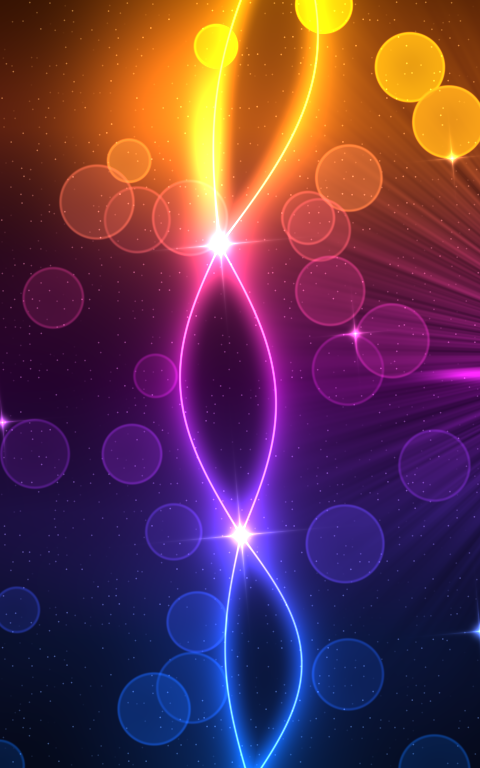
Reproduce this background procedurally as a Shadertoy shader.

```glsl
// Two glowing strands twist up a dark sky that shifts from blue to amber.
// Height-based palettes colour everything: half-sine lobes form the strands,
// with soft discs, fanned light rays, four-point flares and fine dust around.

const float HEIGHT = 1.6;           // canvas height; its width is 1
const float PI = 3.14159;
const float CORE_WIDTH = 0.0016;
const float GLOW_WIDTH = 0.028;
const float DUST_CELLS = 55.0;
const float FLARE_TILT = 0.09;
const vec2 RAY_SOURCE = vec2(1.3, 0.86);
const vec3 AMBER = vec3(1.0, 0.52, 0.08);

// Palettes, bottom to top
const vec3 SKY[7] = vec3[7](
    vec3(0.02, 0.035, 0.10), vec3(0.035, 0.06, 0.17), vec3(0.11, 0.06, 0.26),
    vec3(0.14, 0.01, 0.18), vec3(0.17, 0.03, 0.12), vec3(0.28, 0.09, 0.05),
    vec3(0.22, 0.07, 0.01));
const vec3 LIGHT[7] = vec3[7](
    vec3(0.05, 0.45, 1.0), vec3(0.13, 0.34, 0.97), vec3(0.45, 0.22, 0.90),
    vec3(0.68, 0.10, 0.70), vec3(0.93, 0.27, 0.48), vec3(1.0, 0.65, 0.10),
    vec3(1.0, 0.76, 0.04));

// Strand crossings, and the left and right bulge of each lobe between them
const vec2 KNOT[4] = vec2[4](vec2(0.521, -0.035), vec2(0.502, 0.485),
                             vec2(0.458, 1.09), vec2(0.594, 1.808));
const vec2 BULGE[3] = vec2[3](vec2(-0.042, 0.117), vec2(-0.104, 0.094),
                              vec2(-0.067, 0.129));

// Main discs: centre, radius
const vec3 DISC[16] = vec3[16](
    vec3(0.854, 1.460, 0.073), vec3(0.935, 1.346, 0.076), vec3(0.450, 1.504, 0.046),
    vec3(0.675, 1.590, 0.060), vec3(0.269, 1.265, 0.046), vec3(0.202, 1.179, 0.078),
    vec3(0.396, 1.146, 0.079), vec3(0.727, 1.229, 0.070), vec3(0.665, 1.121, 0.066),
    vec3(0.642, 1.146, 0.056), vec3(0.688, 0.994, 0.073), vec3(0.817, 0.890, 0.078),
    vec3(0.275, 0.654, 0.063), vec3(0.719, 0.467, 0.082), vec3(0.411, 0.304, 0.064),
    vec3(0.321, 0.123, 0.076));

// Small flares: centre, reach
const vec3 FLARE[4] = vec3[4](vec3(0.942, 1.27, 0.03), vec3(0.74, 0.905, 0.035),
                              vec3(0.005, 0.72, 0.04), vec3(1.0, 0.285, 0.045));

vec3 gradient(vec3 stops[7], float y) {
    float k = clamp(y / HEIGHT, 0.0, 1.0) * 6.0;
    int i = min(int(k), 5);
    return mix(stops[i], stops[i + 1], k - float(i));
}

vec2 hash2(vec2 p) {
    vec3 q = fract(p.xyx * vec3(0.1031, 0.1030, 0.0973));
    q += dot(q, q.yzx + 33.33);
    return fract((q.xx + q.yz) * q.zy);
}

float corner(vec2 cell, vec2 f) { return dot(hash2(cell) * 2.0 - 1.0, f); }

float gradientNoise(vec2 p) {
    vec2 i = floor(p), f = fract(p), u = f * f * (3.0 - 2.0 * f), e = vec2(1, 0);
    return mix(mix(corner(i, f), corner(i + e, f - e), u.x),
               mix(corner(i + e.yx, f - e.yx), corner(i + 1.0, f - 1.0), u.x), u.y);
}

// Position and slope of both strands: (left x, right x, left slope, right slope)
vec4 strands(float y) {
    int i = y < KNOT[1].y ? 0 : y < KNOT[2].y ? 1 : 2;
    vec2 span = KNOT[i + 1] - KNOT[i];
    float t = (y - KNOT[i].y) / span.y;
    return vec4(KNOT[i].x + span.x * t + BULGE[i] * sin(PI * t),
                (span.x + BULGE[i] * PI * cos(PI * t)) / span.y);
}

float blob(vec2 d, vec2 size) { d /= size; return exp(-dot(d, d)); }

float flare(vec2 d, float reach) {
    float c = cos(FLARE_TILT), s = sin(FLARE_TILT);
    vec2 q = abs(vec2(c * d.x + s * d.y, c * d.y - s * d.x));
    vec2 arms = exp(-q / (0.45 * reach) - q.yx / 0.0025);
    return arms.x + arms.y + 0.8 * blob(d, vec2(0.22 * reach));
}

void addDisc(inout vec3 col, vec2 p, vec3 disc, float opacity, float px) {
    float d = length(p - disc.xy) - disc.z;
    float fill = smoothstep(px, -px, d) * (0.85 + 0.15 * smoothstep(-disc.z, 0.0, d));
    float rim = smoothstep(0.003 + px, 0.0, abs(d + 0.002));
    vec3 tint = gradient(LIGHT, disc.y);
    col = mix(col, tint, fill * opacity) + tint * rim * 0.22;
}

void mainImage(out vec4 fragColor, in vec2 fragCoord) {
    float px = HEIGHT / iResolution.y;
    vec2 p = fragCoord * px;
    vec3 light = gradient(LIGHT, p.y);
    vec4 s = strands(p.y);
    float inside = smoothstep(0.0, 0.05, min(p.x - s.x, s.y - p.x));

    // Sky with cloudy haze, amber at the top
    vec3 col = gradient(SKY, p.y) * (1.0 + 0.35 * gradientNoise(p * 4.0));
    float haze = 1.0 - 0.75 * inside;
    col += AMBER * haze * 0.6 * blob(p - vec2(0.38, 1.36), vec2(0.23, 0.22));
    col += AMBER * 0.28 * blob(p - vec2(0.8, 1.4), vec2(0.4, 0.3));
    col += light * haze * 0.22 * blob(p - vec2(0.5, p.y), vec2(0.25, 1.0));

    // Rays fanning in from the right
    vec2 ray = p - RAY_SOURCE;
    float angle = atan(ray.y, -ray.x);
    float streak = 0.5 + gradientNoise(vec2(angle * 22.0, 3.0)) + 0.5 * gradientNoise(vec2(angle * 60.0, 8.0));
    col += light * max(streak, 0.0) * 0.55 * smoothstep(0.5, 1.1, p.x) * blob(vec2(0, p.y - 0.93), vec2(1.0, 0.4));
    col += light * blob(p - vec2(1.0, 0.82), vec2(0.1, 0.014));

    // Discs: faint zigzag on the left, faint grid on the right, then the main ones
    for (int i = 0; i < 8; i++) {
        float n = float(i), side = 1.0 - 2.0 * mod(n, 2.0);
        addDisc(col, p, vec3(0.208 + side * (0.078 + 0.019 * n), 1.142 - 0.1625 * n, 0.06 + 0.015 * cos(2.2 * n - 0.9)), 0.17, px);
    }
    for (int i = 0; i < 4; i++) {
        vec2 cell = vec2(i % 2, i / 2);
        addDisc(col, p, vec3(0.725 + 0.18 * cell.x, 0.83 - 0.2 * cell.x - 0.635 * cell.y, 0.075), 0.17, px);
    }
    for (int i = 0; i < 16; i++)
        addDisc(col, p, DISC[i], mix(0.28, 0.95, smoothstep(1.15, 1.36, DISC[i].y)), px);

    // Strands: wide glow and pale core
    vec2 dist = abs(p.x - s.xy) / sqrt(1.0 + s.zw * s.zw);
    vec2 glow = exp(-dist / (GLOW_WIDTH * (1.0 + 0.5 * smoothstep(1.1, 1.4, p.y))));
    vec2 core = smoothstep(CORE_WIDTH + px, CORE_WIDTH - px, dist);
    col += light * (glow.x + glow.y) * 0.65 * (1.0 - 0.3 * inside);
    col += mix(light, vec3(1), 0.6) * max(core.x, core.y) * 0.8;
    col += vec3(1.0, 0.75, 0.25) * 0.7 * blob(p - vec2(0.43, 1.27), vec2(0.035, 0.13));

    // Flares at the crossings and scattered small ones
    for (int i = 1; i < 3; i++) {
        vec2 d = p - KNOT[i];
        col += light * 0.65 * blob(d, vec2(0.075)) + mix(light, vec3(1), 0.7) * 1.3 * flare(d, 0.09);
    }
    for (int i = 0; i < 4; i++)
        col += mix(light, vec3(1), 0.25) * flare(p - FLARE[i].xy, FLARE[i].z * 1.4);

    // Dust
    vec2 grid = p * DUST_CELLS, seed = hash2(floor(grid));
    float speck = length(fract(grid) - 0.2 - 0.6 * seed) / DUST_CELLS;
    float twinkle = step(0.65, hash2(floor(grid) + 71.0).x) * seed.y;
    col += mix(light, vec3(1), 0.5) * 0.4 * twinkle * smoothstep(0.001 + px, 0.0, speck);

    fragColor = vec4(clamp(col, 0.0, 1.0), 1.0);
}
```
